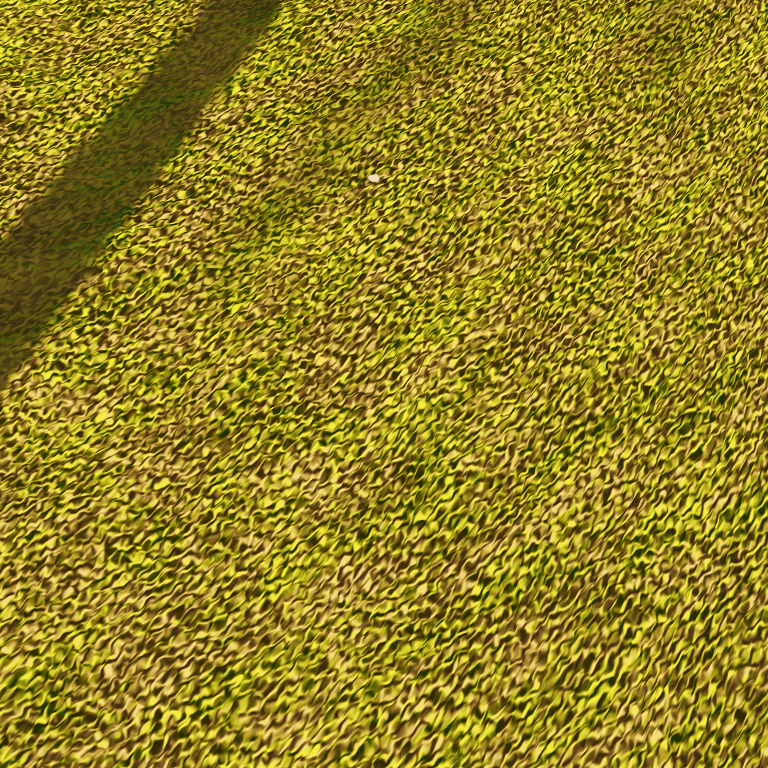
Give the GLSL for this texture, as a Shadertoy shader.

```glsl
vec2 gradientAt(vec2 cell) {
    float angle = 6.2832 * fract(sin(dot(cell, vec2(127.1, 311.7))) * 43758.55);
    return vec2(cos(angle), sin(angle));
}

float gradientNoise(vec2 p) {
    vec2 i = floor(p), f = fract(p);
    vec2 u = f * f * f * (f * (f * 6.0 - 15.0) + 10.0);
    vec2 e = vec2(0.0, 1.0);
    float low = mix(dot(gradientAt(i), f), dot(gradientAt(i + e.yx), f - e.yx), u.x);
    float high = mix(dot(gradientAt(i + e.xy), f - e.xy), dot(gradientAt(i + e.yy), f - e.yy), u.x);
    return mix(low, high, u.y);
}

vec3 ramp(vec3 a, vec3 b, vec3 c, vec3 d, float t) {
    vec3 k = clamp(t * 3.0 - vec3(0.0, 1.0, 2.0), 0.0, 1.0);
    return mix(mix(mix(a, b, k.x), c, k.y), d, k.z);
}

// Receding ground: x runs along the blades, y across them
vec2 groundPlane(vec2 uv) {
    float depth = 2.4 / (2.9 - uv.y);
    vec2 g = vec2((uv.x - 0.5) * depth, 2.4 * depth);
    g.y -= 0.5 * g.x + 0.25 * g.x * g.x;
    return g;
}

// Short curled strokes in two slants, from dark gap to lit tip
float bladeLight(vec2 g, float patches) {
    vec2 curl = vec2(gradientNoise(g * 105.0 + 7.0), gradientNoise(g * 105.0 + 91.0));
    vec2 q = g + 0.006 * curl;
    vec2 slanted = mat2(0.85, -0.53, 0.53, 0.85) * q;
    float n = 0.85 * gradientNoise(q * vec2(90.0, 172.0));
    n += 0.6 * gradientNoise(slanted * vec2(105.0, 205.0) + 37.0);
    return smoothstep(-0.50, 0.49, n + 0.13 * patches);
}

// One crisp diagonal tree shadow and two faint ones
float shadowAmount(vec2 uv, float wobble) {
    float x = uv.x + 0.018 * wobble;
    float left = (uv.y - 0.69) * 0.88;
    float right = (uv.y - 0.486) * 0.735;
    float trunk = smoothstep(-0.014, 0.018, x - left) * smoothstep(-0.014, 0.018, right - x);
    float across = dot(uv - vec2(0.6, 1.0), normalize(vec2(0.4, -0.35))) + 0.02 * wobble;
    float branch = exp(-across * across / 0.0012) * smoothstep(0.52, 0.75, uv.y);
    vec2 far = (uv - vec2(0.87, 0.98)) / vec2(0.04, 0.11);
    return max(trunk, 0.38 * max(branch, exp(-dot(far, far))));
}

void mainImage(out vec4 fragColor, in vec2 fragCoord) {
    vec2 uv = fragCoord / iResolution.xy;
    vec2 g = groundPlane(uv);
    g += 0.012 * vec2(gradientNoise(g * 9.0), gradientNoise(g * 9.0 + 50.0));

    // Broad drifts of thin and thick turf
    float patches = gradientNoise(g * vec2(6.0, 13.0) + 3.0) + 0.9 * gradientNoise(g * vec2(17.0, 36.0));
    float light = bladeLight(g, patches);
    float shadow = shadowAmount(uv, gradientNoise(g * 40.0));
    light = mix(light, 0.05 + 0.27 * light + 0.08 * patches, shadow);

    // Dry straw among living grass
    float straw = 0.8 * gradientNoise(g * vec2(9.0, 19.0) + 71.0) + 0.6 * gradientNoise(g * vec2(28.0, 56.0) + 15.0);
    straw += 0.9 * gradientNoise(g * vec2(75.0, 115.0) + 29.0);
    straw += 0.2 * (1.0 - uv.x) * (1.0 - uv.y) - 0.12 * patches;
    float dryness = smoothstep(-0.3, 0.65, straw) * (1.0 - 0.5 * shadow);

    vec3 grass = ramp(vec3(0.18, 0.16, 0.0), vec3(0.41, 0.36, 0.03),
                      vec3(0.70, 0.65, 0.08), vec3(0.96, 0.92, 0.24), light);
    vec3 dry = ramp(vec3(0.27, 0.18, 0.05), vec3(0.49, 0.36, 0.12),
                    vec3(0.76, 0.62, 0.23), vec3(0.96, 0.86, 0.52), light);
    vec3 color = mix(grass, dry, dryness);

    // Lush green in the hollows, cool fill in the shade
    float lush = smoothstep(0.05, 0.5, -straw) * (1.0 - light);
    color += lush * vec3(-0.05, 0.03, 0.0);
    color += shadow * vec3(-0.01, 0.0, 0.035);

    // Pale pebble
    float pebble = length((uv - vec2(0.487, 0.768)) * vec2(1.0, 1.5)) + 0.003 * gradientNoise(uv * 150.0);
    color = mix(color, vec3(0.96, 0.86, 0.73), 1.0 - smoothstep(0.006, 0.009, pebble));

    fragColor = vec4(clamp(color, 0.0, 1.0), 1.0);
}
```
